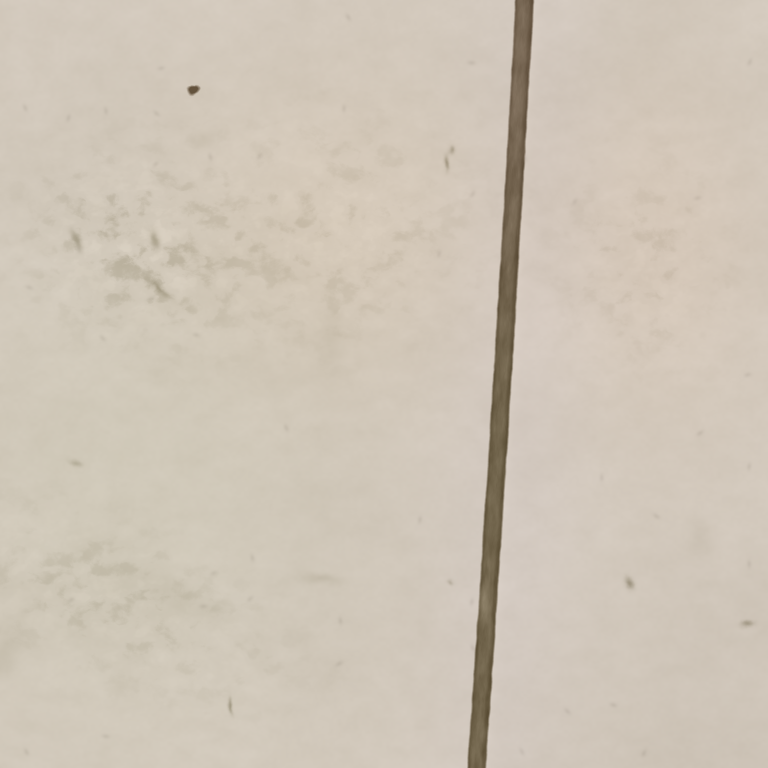
A Shadertoy shader for this texture:

```glsl
// Pale worn plaster slab with stains, small pits and one slanting dark joint.

float hash(vec2 p) {
    vec3 q = fract(vec3(p.xyx) * 0.1031);
    q += dot(q, q.yzx + 33.33);
    return fract((q.x + q.y) * q.z);
}

float noise(vec2 p) {
    vec2 cell = floor(p), f = fract(p);
    f = f * f * (3.0 - 2.0 * f);
    return mix(mix(hash(cell), hash(cell + vec2(1, 0)), f.x),
               mix(hash(cell + vec2(0, 1)), hash(cell + vec2(1, 1)), f.x), f.y);
}

float fbm(vec2 p) {
    float sum = 0.0, gain = 0.5;
    for (int i = 0; i < 5; i++) {
        sum += gain * noise(p);
        p = mat2(1.6, 1.2, -1.2, 1.6) * p + 17.3;
        gain *= 0.5;
    }
    return sum;
}

// Soft rotated ellipse: 1 at the centre, fading outwards
float smudge(vec2 p, vec2 centre, vec2 radius, float angle) {
    float c = cos(angle), s = sin(angle);
    vec2 q = mat2(c, -s, s, c) * (p - centre) / radius;
    return exp(-dot(q, q));
}

void mainImage(out vec4 fragColor, in vec2 fragCoord) {
    vec2 uv = fragCoord / iResolution.xy;
    float pixel = 1.0 / iResolution.y;
    vec2 warped = uv + 0.012 * (vec2(fbm(uv * 38.0), fbm(uv * 38.0 + 50.0)) - 0.48);

    // Base tone: greenish lower left, warm upper middle, pinkish by the joint
    vec3 color = vec3(0.822, 0.784, 0.735);
    color += vec3(-0.012, -0.002, -0.016) * smudge(uv, vec2(0.15, 0.35), vec2(0.30, 0.40), 0.0);
    color += vec3(0.012, 0.001, -0.012) * smudge(uv, vec2(0.45, 0.70), vec2(0.22, 0.20), 0.0);
    color += vec3(0.012, -0.003, -0.012) * smudge(uv, vec2(0.86, 0.68), vec2(0.15, 0.22), 0.0);
    color += vec3(0.003, 0.002, 0.016) * smudge(uv, vec2(0.67, 0.45), vec2(0.09, 0.9), -0.06);
    color -= 0.018 * smoothstep(0.5, 0.0, uv.y) * smoothstep(0.5, 1.0, uv.x);

    // Cloudy mottling and fine grain
    color += (fbm(uv * vec2(7.0, 9.0) + 3.0) - 0.48) * vec3(0.035, 0.036, 0.042);
    color += (fbm(uv * vec2(38.0, 55.0)) - 0.48) * vec3(0.025, 0.026, 0.032);
    color += (noise(uv * 190.0) - 0.5) * 0.006;

    // Rough patches where the skin has worn
    float worn = smudge(uv, vec2(0.17, 0.68), vec2(0.12, 0.10), -0.5)
               + 0.6 * smudge(uv, vec2(0.43, 0.70), vec2(0.17, 0.13), 0.0)
               + 0.5 * smudge(uv, vec2(0.84, 0.66), vec2(0.10, 0.13), 0.0)
               + 0.6 * smudge(uv, vec2(0.14, 0.22), vec2(0.22, 0.09), -0.4);
    float flakes = fbm(warped * vec2(48.0, 62.0) + 9.0);
    color -= worn * smoothstep(0.50, 0.76, flakes) * vec3(0.085, 0.085, 0.10);
    color += worn * smoothstep(0.44, 0.25, flakes) * 0.025;

    // Broad faint stains
    float stain = 0.5 * smudge(warped, vec2(0.43, 0.56), vec2(0.018, 0.05), -0.1)
                + 0.6 * smudge(warped, vec2(0.267, 0.818), vec2(0.018, 0.011), 0.4)
                + 0.6 * smudge(warped, vec2(0.005, 0.145), vec2(0.018, 0.035), -0.6)
                + 0.4 * smudge(warped, vec2(0.26, 0.21), vec2(0.08, 0.02), -0.4)
                + 0.5 * smudge(warped, vec2(0.91, 0.30), vec2(0.016, 0.03), 0.0)
                + 0.9 * smudge(warped, vec2(0.417, 0.246), vec2(0.026, 0.006), -0.05);
    color -= stain * vec3(0.055, 0.055, 0.065);

    // Distinct scuffs and chips
    float chip = 0.8 * smudge(warped, vec2(0.097, 0.687), vec2(0.005, 0.011), 0.4)
               + 0.8 * smudge(warped, vec2(0.202, 0.688), vec2(0.006, 0.011), 0.2)
               + 0.6 * smudge(warped, vec2(0.208, 0.625), vec2(0.017, 0.004), -0.7)
               + 0.9 * smudge(warped, vec2(0.582, 0.788), vec2(0.003, 0.008), 0.1)
               + 0.7 * smudge(warped, vec2(0.588, 0.804), vec2(0.004, 0.005), -0.5)
               + 1.0 * smudge(warped, vec2(0.820, 0.241), vec2(0.005, 0.008), 0.3)
               + 0.8 * smudge(warped, vec2(0.974, 0.186), vec2(0.008, 0.004), 0.0)
               + 0.9 * smudge(warped, vec2(0.301, 0.081), vec2(0.003, 0.010), 0.1)
               + 0.5 * smudge(warped, vec2(0.098, 0.397), vec2(0.007, 0.004), -0.4)
               + 0.5 * smudge(warped, vec2(0.587, 0.241), vec2(0.004, 0.004), 0.0);
    color -= chip * vec3(0.20, 0.20, 0.23);

    // Sparse scattered flecks, one candidate per grid cell
    vec2 cell = floor(uv * 17.0);
    vec2 offset = 0.25 + 0.5 * vec2(hash(cell + 4.0), hash(cell + 81.0));
    float fleck = smudge(uv, (cell + offset) / 17.0, vec2(0.003, 0.005), 6.3 * hash(cell + 31.0));
    color -= fleck * step(0.86, hash(cell + 12.0)) * 0.045;

    // Round dark pit
    float pit = length((warped - vec2(0.250, 0.883)) * vec2(1.0, 1.1));
    color = mix(color, vec3(0.34, 0.27, 0.18), 0.9 * smoothstep(0.0085, 0.004, pit));

    // Slightly bowed joint with ragged edges
    float axis = mix(0.6205, 0.683, uv.y) + 0.008 * uv.y * (1.0 - uv.y);
    float across = uv.x - axis;
    float ragged = 0.0018 * (fbm(vec2(uv.y * 65.0, step(0.0, across) * 20.0)) - 0.48);
    float edge = abs(across) - 0.0118 - ragged;
    color += 0.022 * exp(-abs(edge) / 0.006) * step(0.0, across);
    float joint = 1.0 - smoothstep(-0.0012 - 0.5 * pixel, 0.0012 + 0.5 * pixel, edge);
    vec3 filler = mix(vec3(0.445, 0.395, 0.300), vec3(0.470, 0.405, 0.330), smoothstep(0.4, 0.9, uv.y));
    filler += (fbm(vec2(across * 160.0, uv.y * 45.0)) - 0.48) * 0.13;
    filler -= 0.07 * smoothstep(0.005, 0.011, abs(across + 0.001));
    filler += 0.11 * smudge(uv, vec2(0.631, 0.215), vec2(0.008, 0.025), -0.06);
    color = mix(color, filler, joint);

    fragColor = vec4(clamp(color, 0.0, 1.0), 1.0);
}
```
